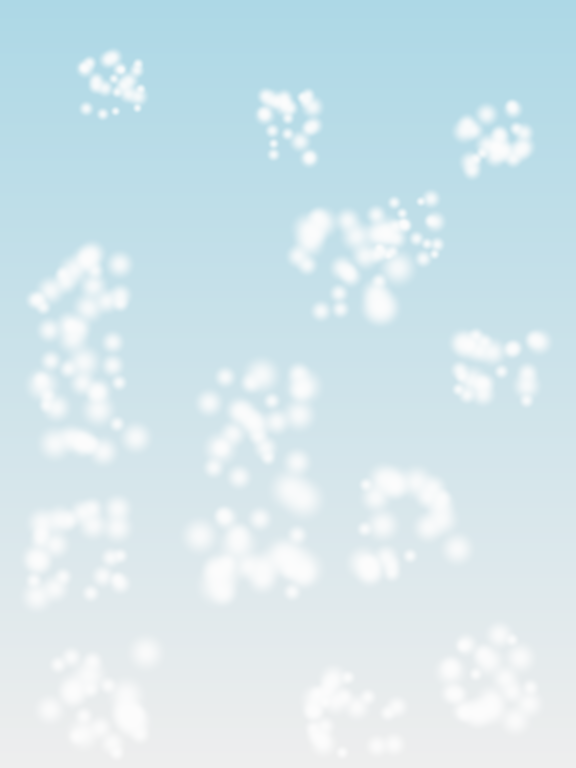
Write a Shadertoy shader that draws this background.

```glsl
// Integer hash: three uniform values in 0..1
vec3 hash3(uvec3 v) {
    v = v * 1664525u + 1013904223u;
    v.x += v.y * v.z; v.y += v.z * v.x; v.z += v.x * v.y;
    v ^= v >> 16u;
    v.x += v.y * v.z; v.y += v.z * v.x; v.z += v.x * v.y;
    return vec3(v >> 8u) / 16777216.0;
}

// Opacity of one soft round puff
float puff(vec2 p, float radius) {
    return 0.86 * (1.0 - smoothstep(0.05, 1.0, length(p) / radius));
}

// Transparency left after a boxy cluster of puffs
float clusterGap(vec2 p, float halfSize, uint seed) {
    float gap = 1.0;
    if (max(abs(p.x), abs(p.y)) > halfSize * 1.5) return gap;
    for (uint i = 0u; i < 23u; i++) {
        vec3 h = hash3(uvec3(seed, i, 7u));
        vec2 center = (h.xy * 2.0 - 1.0) * halfSize;
        gap *= 1.0 - puff(p - center, halfSize * mix(0.18, 0.44, h.z));
    }
    return gap;
}

void mainImage(out vec4 fragColor, in vec2 fragCoord) {
    vec2 p = fragCoord / iResolution.x;
    float height = iResolution.y / iResolution.x;
    float up = p.y / height;

    // Sky fading from pale grey to light blue
    vec3 sky = mix(vec3(0.933), vec3(0.678, 0.847, 0.902), up);

    // Clouds scattered on a jittered grid, larger near the horizon
    float gap = 1.0;
    for (uint k = 0u; k < 15u; k++) {
        vec3 h = hash3(uvec3(k, 31u, 5u));
        vec2 cell = vec2(k % 3u, k / 3u) + 0.5 + (h.xy - 0.5) * vec2(0.75, 0.6);
        vec2 center = cell * vec2(1.0 / 3.0, 0.19 * height);
        float low = 1.0 - center.y / height;
        float halfSize = mix(0.05, 0.092, h.z) + 0.025 * low * low;
        gap *= clusterGap(p - center, halfSize, k + 101u);
    }

    fragColor = vec4(mix(sky, vec3(0.99), 1.0 - gap), 1.0);
}
```
